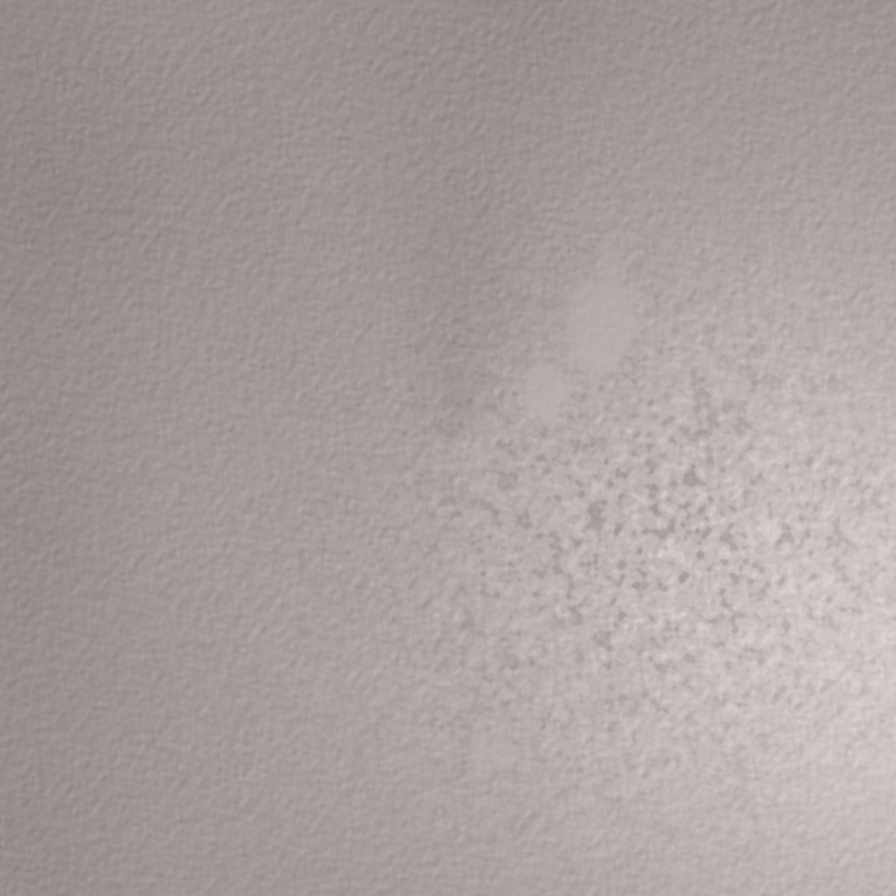
Give the GLSL for this texture, as a Shadertoy shader.

```glsl
// Softly lit, finely pebbled warm grey wall with a glow, a shadow wedge and specks.

const vec3 WALL_SHADE = vec3(0.606, 0.569, 0.556);
const vec3 GLOW_GAIN = vec3(0.205, 0.210, 0.212);
const vec3 SMUDGE_TINT = vec3(-0.035, -0.038, -0.026);
const vec2 GLOW_CENTER = vec2(1.0, 0.29);
const float GLOW_SPREAD = 0.21;
const vec2 WEDGE_TIP = vec2(0.505, 0.51);
const float WEDGE_DEPTH = 0.036;
const float GRAIN_SCALE = 165.0;     // pebbles across the canvas
const float GRAIN_RELIEF = 0.060;
const float SPECK_SCALE = 110.0;     // specks across the canvas
const float SPECK_DEPTH = 0.095;
const vec2 LIGHT_STEP = vec2(-0.28, 0.36);

float hash(vec2 cell) {
    uvec2 q = uvec2(ivec2(cell) + 4096) * uvec2(1597334673u, 3812015801u);
    uint n = (q.x ^ q.y) * 1597334673u;
    n = (n ^ (n >> 15)) * 2246822519u;
    return float((n ^ (n >> 13)) >> 8) / 16777216.0;
}

float noise(vec2 p) {
    vec2 cell = floor(p);
    vec2 f = fract(p);
    f = f * f * (3.0 - 2.0 * f);
    return mix(mix(hash(cell), hash(cell + vec2(1, 0)), f.x),
               mix(hash(cell + vec2(0, 1)), hash(cell + vec2(1, 1)), f.x), f.y);
}

float fbm(vec2 p) {
    float sum = 0.0;
    float weight = 0.5;
    for (int i = 0; i < 4; i++) {
        sum += weight * noise(p);
        p = mat2(1.6, 1.2, -1.2, 1.6) * p + 7.3;
        weight *= 0.5;
    }
    return sum / 0.9375;
}

// Height of the pebbled coat, turned off the axes to hide the lattice
float pebbles(vec2 p) {
    p = mat2(0.8, 0.6, -0.6, 0.8) * p;
    return 0.65 * noise(p) + 0.35 * noise(p * 1.7 + 31.0);
}

// Soft elliptical spot, 1 at its center
float spot(vec2 uv, vec2 center, vec2 radius) {
    vec2 d = (uv - center) / radius;
    return exp(-dot(d, d));
}

// Smooth worn patch with an uneven rim
float patchMask(vec2 uv, vec2 center, vec2 radius, float wobble) {
    vec2 d = uv - center;
    d = mat2(0.94, 0.34, -0.34, 0.94) * d / radius;
    return 1.0 - smoothstep(0.65, 1.2, length(d) + wobble);
}

// Shadow that is crisp near its tip and melts away upwards
float shadowWedge(vec2 uv) {
    vec2 d = uv - WEDGE_TIP;
    float width = 0.025 + 0.30 * max(d.y, 0.0);
    float across = exp(-pow(abs(d.x - 0.06 * d.y) / width, 2.0));
    return across * smoothstep(-0.012, 0.025, d.y) * mix(1.0, 0.55, smoothstep(0.0, 0.5, d.y));
}

void mainImage(out vec4 fragColor, in vec2 fragCoord) {
    vec2 uv = fragCoord / iResolution.xy;
    float cloud = fbm(uv * 5.0) - 0.5;

    // Broad light
    vec2 toGlow = uv - GLOW_CENTER;
    float glow = exp(-dot(toGlow, toGlow) / GLOW_SPREAD);
    vec3 color = WALL_SHADE + GLOW_GAIN * glow;
    color += 0.030 * spot(uv, vec2(0.42, 0.32), vec2(0.32, 0.42));
    color -= 0.020 * (1.0 - smoothstep(0.0, 0.22, uv.x));
    color += 0.022 * cloud;

    // Shadow wedge and smudge
    color -= WEDGE_DEPTH * shadowWedge(uv);
    color += SMUDGE_TINT * spot(uv, vec2(0.11, 0.80), vec2(0.13, 0.10)) * (0.7 + 2.0 * cloud);

    // Worn patches
    float wobble = 1.1 * (fbm(uv * 22.0) - 0.5);
    float worn = patchMask(uv, vec2(0.672, 0.645), vec2(0.042, 0.065), wobble);
    worn = max(worn, patchMask(uv, vec2(0.61, 0.56), vec2(0.026, 0.030), wobble));
    worn = max(worn, 0.6 * patchMask(uv, vec2(0.545, 0.155), vec2(0.028, 0.028), wobble));
    color += 0.026 * worn;

    // Raised grain, lit from the upper left
    vec2 grainPos = uv * GRAIN_SCALE;
    float relief = pebbles(grainPos - LIGHT_STEP) - pebbles(grainPos + LIGHT_STEP);
    color += GRAIN_RELIEF * relief * (1.0 - 0.6 * worn);

    // Dark specks and pale glints, dense in the lower right
    float rough = spot(uv, vec2(0.76, 0.38), vec2(0.27, 0.23));
    float density = (0.10 + 0.90 * rough) * (1.0 - 0.8 * worn);
    float speckNoise = pebbles(uv * SPECK_SCALE + 57.0);
    color -= SPECK_DEPTH * density * smoothstep(0.54, 0.82, speckNoise);
    color += 0.055 * density * (1.0 - smoothstep(0.18, 0.44, speckNoise));

    fragColor = vec4(color, 1.0);
}
```
